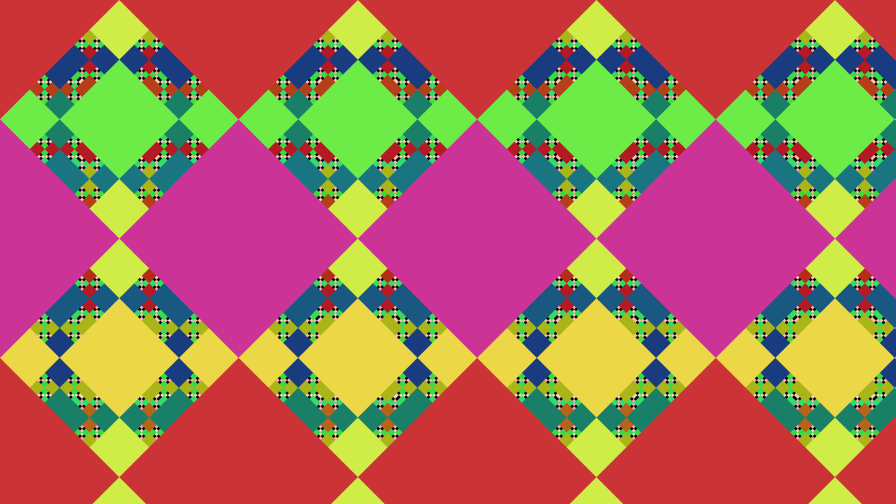
This pattern is drawn by a WebGL 1 fragment shader. Its source:

```glsl
precision highp float;
// Diamond checkerboard whose gaps refill with half-size diamonds, hued by row.

uniform vec2 u_resolution;

const float REPEATS_DOWN = 2.1125;
const vec3 GAP_COLOR = vec3(0.05, 0.02, 0.07);

vec3 hsv(float hue, float saturation, float value) {
  vec3 ramp = abs(fract(hue + vec3(0.0, 2.0, 1.0) / 3.0) * 6.0 - 3.0) - 1.0;
  return value * mix(vec3(1.0), clamp(ramp, 0.0, 1.0), saturation);
}

// Unit vector selecting component 0..3
vec4 select(float index) {
  return vec4(equal(vec4(0.0, 1.0, 2.0, 3.0), vec4(index)));
}

float pick(mat4 values, float column, float index) {
  return dot(values * select(column), select(index));
}

// Hues of the three coarse levels, one column per level
float coarseHue(float level, float row) {
  mat4 hues = mat4(0.997, 0.892, 0.997, 0.892,
                   0.195, 0.295, 0.195, 0.146,
                   0.565, 0.610, 0.460, 0.515,
                   0.0, 0.0, 0.0, 0.0);
  float cycle = level < 1.5 ? 4.0 : 5.0;
  return pick(hues, level, min(mod(row, cycle), 3.0));
}

// Olive, red and rust accents, four rows per column
float accentHue(float row) {
  mat4 hues = mat4(0.18, 0.18, 0.99, 0.04,
                   0.18, 0.99, 0.18, 0.04,
                   0.18, 0.02, 0.99, 0.18,
                   0.18, 0.18, 0.08, 0.18);
  float r = mod(row, 16.0);
  return pick(hues, floor(r / 4.0), mod(r, 4.0));
}

vec3 levelColor(float level, float row) {
  float wave = sin(row * 2.4) + 0.5 * sin(row * 5.1 + 1.0);
  if (level < 0.5) return hsv(coarseHue(level, row), 0.75, 0.80);
  if (level < 1.5) return hsv(coarseHue(level, row), 0.70, 0.925);
  if (level < 2.5) return hsv(coarseHue(level, row), 0.80, 0.50);
  if (level < 3.5) return hsv(accentHue(row), 0.86, 0.71);
  if (level < 4.5) return hsv(0.35 + 0.03 * wave, 0.75, 0.86);
  return hsv(0.02 + 0.06 * wave, 0.30, 0.95);
}

// Coverage of diamonds centred on whole-number points
float diamondCoverage(vec2 q, float pixel) {
  vec2 d = abs(fract(q + 0.5) - 0.5);
  float inside = (0.5 - d.x - d.y) * 0.70711;
  return clamp(inside / pixel + 0.5, 0.0, 1.0);
}

void main() {
  vec2 p = vec2(gl_FragCoord.x, u_resolution.y - gl_FragCoord.y);
  float scale = REPEATS_DOWN / u_resolution.y;
  vec3 color = vec3(0.0);
  float uncovered = 1.0;

  // Each level fills the space left by the coarser ones
  for (int i = 0; i < 6; i++) {
    vec2 q = p * scale;
    float cover = uncovered * diamondCoverage(q, scale);
    color += cover * levelColor(float(i), floor(q.y + 0.5));
    uncovered -= cover;
    scale *= 2.0;
  }
  gl_FragColor = vec4(color + uncovered * GAP_COLOR, 1.0);
}
```
